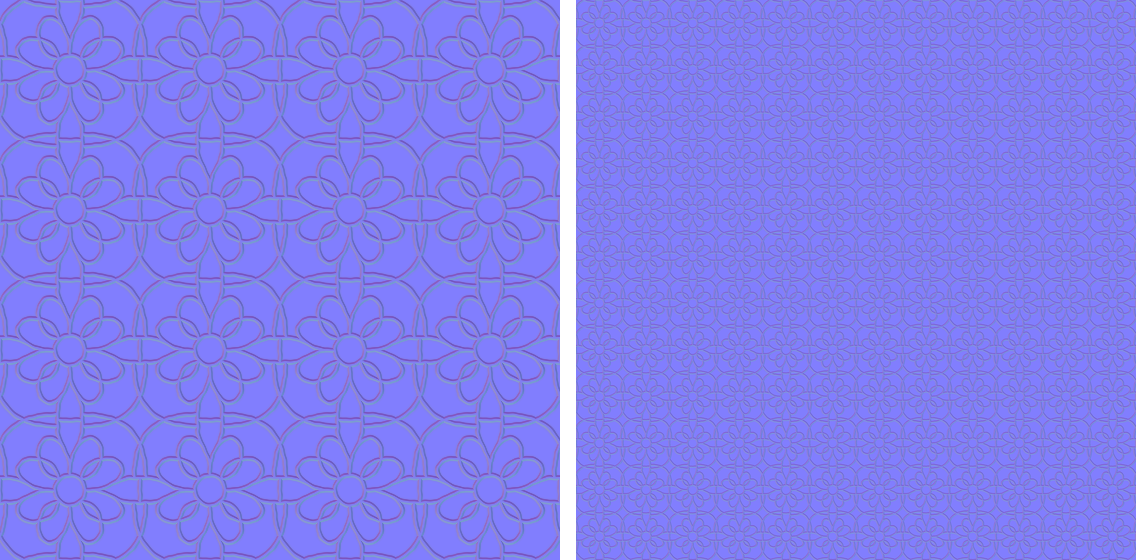
Left, the tile; right, the same tile 3 across and 3 down.
Write a three.js fragment shader that draws this texture map.

```glsl
// Softly shaded relief map of grooved floral tiles framed by overlapping rounded rings.
varying vec2 vUv;

const float PI = 3.14159265;
const float REPEATS = 4.0;        // tiles across and up

// Lengths below are in tile widths
const float GROOVE_HALF = 0.012;  // half width of every groove
const float BEVEL = 0.006;        // half width of each groove wall
const float DEPTH = 0.015;        // groove depth, sets wall steepness
const float SAMPLE_STEP = 0.004;  // offset for height differences
const float WOBBLE = 0.0015;      // hand-cut waviness
const float HALO_WIDTH = 0.034;   // reach of the faint shade around grooves

const float DISC_RADIUS = 0.108;
const float FRAME_RADIUS = 0.543;
const float AXIS_PETAL_WIDTH = 0.088;
const vec2 AXIS_PETAL_SPAN = vec2(0.17, 0.43);
const float PETAL_REACH = 0.406;  // farthest point of the paired petals
const float PETAL_PEAK = 0.54;    // peak position, 0 on axis to 1 on diagonal
const vec2 PETAL_FALLOFF = vec2(0.8, 0.45);
const vec2 LEAF_SPAN = vec2(0.11, 0.312);
const float LEAF_WIDTH = 0.036;

const vec3 FLAT_COLOR = vec3(0.507, 0.494, 0.995);
const vec2 TILT_TINT = vec2(0.12, 0.18);           // red by x tilt, green by y tilt
const vec3 WALL_SHADE = vec3(0.02, 0.03, 0.2);     // loss on steep walls
const vec3 HALO_SHADE = vec3(0.0, -0.005, 0.05);   // loss close to grooves
const float LIGHT_FROM_TOP = 0.04;                 // blue gained by walls facing up

// Layered sines with whole periods per tile
vec2 wobble(vec2 p) {
  vec2 t = 2.0 * PI * p;
  return WOBBLE * (sin(8.0 * t.yx + vec2(0.7, 2.1))
       + 0.6 * sin(15.0 * t.yx + 4.0 * t + vec2(1.9, 0.4)));
}

// Distance to a rounded square frame
float frameDistance(vec2 p) {
  vec2 a = abs(p);
  return abs(pow(dot(a * a, a) + 1e-6, 1.0 / 3.0) - FRAME_RADIUS);
}

// Distance to the scalloped outline of the paired petals
float petalDistance(vec2 q, float r) {
  float v = atan(q.x, q.y) / (PI * 0.25) - PETAL_PEAK;
  float k = v < 0.0 ? PETAL_FALLOFF.x : PETAL_FALLOFF.y;
  float slope = 2.0 * k * v / (PI * 0.25 * max(r, 0.1));
  return abs(r - PETAL_REACH + k * v * v) / sqrt(1.0 + slope * slope);
}

// Distance to the pointed leaf on the diagonal
float leafDistance(vec2 q) {
  float along = (q.x + q.y) * 0.70711;
  float across = (q.y - q.x) * 0.70711;
  float t = clamp((along - LEAF_SPAN.x) / (LEAF_SPAN.y - LEAF_SPAN.x), 0.0, 1.0);
  return max(abs(across - LEAF_WIDTH * sin(PI * t)), along - LEAF_SPAN.y);
}

// Distance to the nearest groove centre line
float grooveDistance(vec2 tile) {
  vec2 p = fract(tile) - 0.5;
  vec2 q = abs(p + wobble(p));
  q = vec2(min(q.x, q.y), max(q.x, q.y));  // fold into one octant
  float r = length(q);
  float disc = abs(r - DISC_RADIUS);
  if (r < DISC_RADIUS) return disc;

  float halfWidth = AXIS_PETAL_WIDTH * smoothstep(AXIS_PETAL_SPAN.x, AXIS_PETAL_SPAN.y, q.y);
  float side = q.x - halfWidth;
  float d = min(disc, abs(side));
  if (side < 0.0) return min(d, abs(q.y - 0.5));  // axis petal hides the frames

  d = min(d, min(petalDistance(q, r), leafDistance(q)));
  d = min(d, frameDistance(q));
  return min(d, min(frameDistance(q - vec2(1.0, 0.0)), frameDistance(q - vec2(0.0, 1.0))));
}

float height(vec2 tile) {
  return DEPTH * smoothstep(GROOVE_HALF - BEVEL, GROOVE_HALF + BEVEL, grooveDistance(tile));
}

void main() {
  vec2 tile = vUv * REPEATS;
  vec2 e = vec2(SAMPLE_STEP, 0.0);
  vec2 slope = vec2(height(tile + e.xy) - height(tile - e.xy),
                    height(tile + e.yx) - height(tile - e.yx)) / (2.0 * SAMPLE_STEP);
  vec2 tilt = normalize(vec3(-slope, 1.0)).xy;

  // Tint walls by the way they face, then shade walls and their surroundings
  float halo = 1.0 - smoothstep(0.5 * HALO_WIDTH, HALO_WIDTH, grooveDistance(tile));
  vec3 color = FLAT_COLOR + vec3(TILT_TINT * tilt, LIGHT_FROM_TOP * tilt.y);
  color -= WALL_SHADE * length(tilt) + HALO_SHADE * halo;
  gl_FragColor = vec4(color, 1.0);
}
```
